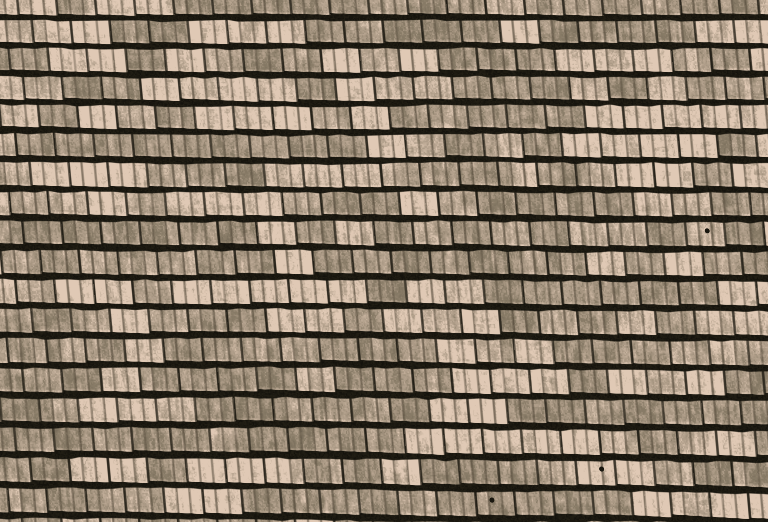
Give the GLSL for this texture, as a WebGL 1 fragment shader.

```glsl
precision highp float;
// Weathered ribbed roof tiles in staggered courses with deep shadows below each course.
uniform vec2 u_resolution;

float hash(vec2 p) {
  p = fract(p * vec2(0.1031, 0.1137));
  p += dot(p, p.yx + 33.33);
  return fract((p.x + p.y) * p.x * 17.0 + p.y * 29.0);
}

float noise(vec2 p) {
  vec2 i = floor(p), f = fract(p);
  f = f * f * (3.0 - 2.0 * f);
  return mix(mix(hash(i), hash(i + vec2(1.0, 0.0)), f.x),
             mix(hash(i + vec2(0.0, 1.0)), hash(i + 1.0), f.x), f.y);
}

void main() {
  vec2 uv = gl_FragCoord.xy / u_resolution;
  float aaX = 19.7 / u_resolution.x;
  float aaY = 18.0 / u_resolution.y;

  // Courses: slightly tilted, wavy, and taller toward the bottom
  float down = 1.0 - uv.y;
  float y = down - 0.0344 - 0.009 * uv.x * down;
  float course = 18.71 * y - 0.907 * y * y + 0.95;
  course += 0.10 * (noise(vec2(uv.x * 5.0, down * 4.0) + 20.0) - 0.5);
  float row = floor(course);
  float v = course - row;

  // Tiles: each course shifts by two fifths of a tile, sides lean slightly
  float x = uv.x * 19.7 - 0.4 * row + 2.58 - 0.07 * (v - 0.5);
  x += 0.07 * (hash(vec2(row, 71.0)) - 0.5);
  float column = floor(x);
  float u = x - column;
  vec2 id = vec2(column, row) + 60.0;
  float rnd = hash(id);

  // Weathering: clustered pale tiles, vertical streaks, blotches and grain
  float cluster = noise(vec2(id.x * 0.47, id.y * 5.3));
  float area = noise(uv * vec2(5.0, 4.0) + 9.0);
  float pale = smoothstep(0.54, 0.72, 0.45 * cluster + 0.35 * rnd + 0.35 * area);
  float streak = noise(vec2(x * 13.0 + 90.0, course * 2.3 + 40.0));
  float blotch = noise(vec2(x * 5.0 + 200.0, course * 5.0 + 70.0));
  float grain = noise(vec2(x * 31.0 + 400.0, course * 21.0 + 100.0));
  float ribTone = hash(vec2(floor(x * 3.0) + 200.0, row + 90.0));
  float tone = 0.24 + 0.52 * pale + 0.20 * (rnd - 0.5) + 0.28 * (ribTone - 0.5)
             + 0.42 * (streak - 0.5) + 0.26 * (blotch - 0.5) + 0.34 * (grain - 0.5);
  tone -= 0.30 * smoothstep(0.58, 0.85, blotch) * pale;
  tone += 0.10 * (0.5 - v);

  // Three ribs per tile, rounded and parted by thin grooves
  float rib = fract(u * 3.0);
  float toGroove = min(rib, 1.0 - rib);
  tone += 0.16 * sin(rib * 3.1416) - 0.06;
  tone += 0.14 * smoothstep(0.70, 0.86, rib);

  // Pale lip along the bottom edge, which sags differently on each tile
  float bottom = 0.84 + 0.05 * (u - 0.5) + 0.06 * (rnd - 0.5)
               + 0.012 * sin(rib * 3.1416);
  tone += 0.20 * smoothstep(bottom - 0.10, bottom - 0.04, v);

  vec3 greyTile = vec3(0.53, 0.48, 0.40);
  vec3 tanTile = vec3(0.69, 0.62, 0.54);
  vec3 paleTile = vec3(0.88, 0.79, 0.71);
  vec3 shadow = vec3(0.10, 0.09, 0.06);
  vec3 color = mix(greyTile, tanTile, smoothstep(0.0, 0.48, tone));
  color = mix(color, paleTile, smoothstep(0.40, 0.90, tone));
  color *= 1.0 + 0.35 * min(tone, 0.0);

  // Rib grooves and the darker gap between neighbouring tiles
  float groove = 1.0 - smoothstep(0.02, 0.08 + 3.0 * aaX, toGroove);
  color = mix(color, vec3(0.32, 0.28, 0.22), groove * (0.35 + 0.35 * ribTone));
  float gap = 1.0 - smoothstep(0.012, 0.025 + aaX, min(u, 1.0 - u));
  color = mix(color, shadow, gap * (0.50 + 0.40 * hash(id + 31.0)));

  // Rare dark pits
  vec2 pit = (vec2(u, v) - vec2(0.3 + 0.4 * rnd, 0.35)) * vec2(1.0, 0.75);
  float hasPit = step(0.985, hash(id + 147.0));
  color = mix(color, shadow, hasPit * (1.0 - smoothstep(0.05, 0.05 + aaX, length(pit))));

  // Shade: the open band under the tile and its ragged edge on the next course
  float ragged = 0.025 + 0.07 * noise(vec2(x * 3.0 + 50.0, row + 5.0));
  float shadeAbove = 1.0 - smoothstep(ragged - 0.5 * aaY, ragged + 0.02 + 0.5 * aaY, v);
  float shadeBelow = smoothstep(bottom - 0.5 * aaY, bottom + 0.5 * aaY, v);
  vec3 shadeColor = shadow * (0.75 + 0.6 * grain);
  color = mix(color, shadeColor, max(shadeAbove, shadeBelow));

  gl_FragColor = vec4(color, 1.0);
}
```
